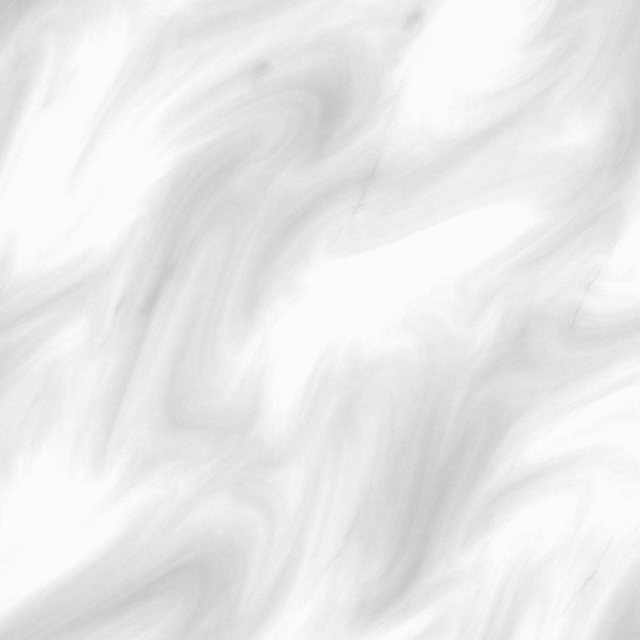
Write a WebGL 2 fragment shader that draws this texture.

```glsl
#version 300 es
precision highp float;

// Pale marble: soft grey clouds stretched along a rising diagonal, crossed by
// short brownish veins and smudges. Clouds are warped layered sines, veins are
// tapered strokes scattered one per cell, and a fine cellular grain covers all.

uniform vec2 u_resolution;
out vec4 fragColor;

vec2 hash2(vec2 cell) {
    vec3 p = fract(cell.xyx * vec3(0.1031, 0.1030, 0.0973));
    p += dot(p, p.yzx + 33.33);
    return fract((p.xx + p.yz) * p.zy);
}

mat2 rotation(float angle) {
    float c = cos(angle), s = sin(angle);
    return mat2(c, -s, s, c);
}

// Layered sines, each octave bent by the one before; roughly -1 to 1
float clouds(vec2 p) {
    float sum = 0.0, amplitude = 0.5;
    for (int i = 0; i < 7; i++) {
        p += 0.65 * sin(p.yx * 1.3 + vec2(1.7, 4.1) + float(i));
        sum += amplitude * sin(p.x) * sin(p.y);
        p = rotation(0.9) * p * 1.8 + 2.3;
        amplitude *= 0.53;
    }
    return sum;
}

// Distance to the nearest scattered point
float cellular(vec2 p) {
    vec2 cell = floor(p);
    float nearest = 2.0;
    for (int y = -1; y <= 1; y++)
        for (int x = -1; x <= 1; x++) {
            vec2 c = cell + vec2(x, y);
            nearest = min(nearest, length(c + hash2(c) - p));
        }
    return nearest;
}

// Tapered strokes along y: x holds the thin core, y the soft halo
vec2 veins(vec2 p) {
    p.x += 0.003 * sin(p.y * 47.0 + p.x * 30.0) + 0.0012 * sin(p.y * 160.0 + p.x * 90.0);
    vec2 size = vec2(0.15, 0.27);
    vec2 cell = floor(p / size);
    vec2 ink = vec2(0.0);
    for (int y = -1; y <= 1; y++)
        for (int x = -1; x <= 1; x++) {
            vec2 c = cell + vec2(x, y);
            vec2 shape = hash2(c + 17.0), look = hash2(c + 53.0);
            vec2 d = rotation(0.3 * (shape.x - 0.5)) * (p - (c + hash2(c)) * size);
            float halfLength = 0.025 + 0.09 * shape.y * shape.y;
            float along = d.y / halfLength;
            float taper = max(0.0, 1.0 - along * along);
            float width = mix(0.0016, 0.009, pow(look.x, 3.0)) * (0.5 + 0.7 * taper);
            float broken = 0.6 + 0.4 * sin(d.y * 95.0 + 6.3 * look.x);
            float strength = smoothstep(0.25, 0.9, look.y) * taper;
            float core = exp(-d.x * d.x / (width * width)) * broken;
            float halo = exp(-d.x * d.x / 0.0003);
            ink = max(ink, strength * vec2(core * mix(1.0, 0.45, look.x), halo));
        }
    return ink;
}

void main() {
    vec2 uv = gl_FragCoord.xy / u_resolution;

    // x runs across the diagonal, y along it
    vec2 slanted = rotation(-0.72) * uv;
    float cloud = clouds(slanted * vec2(13.0, 5.5) + vec2(3.1, 0.6));
    float light = 0.922 + 0.19 * cloud;

    // Faint mottling and grain
    light += 0.008 * clouds(slanted * vec2(150.0, 90.0));
    light += 0.022 * (cellular(uv * 190.0) - 0.45);
    light = clamp(light, 0.78, 0.985);

    // Greys lean blue in the middle tones only
    float offset = (light - 0.905) / 0.045;
    vec3 colour = vec3(light) + vec3(-0.007, 0.001, 0.007) * exp(-offset * offset);

    // Veins show most in the darker bands
    vec2 ink = veins(rotation(-0.6) * uv + vec2(2.37, 1.81));
    ink *= mix(1.0, 0.4, smoothstep(0.88, 0.97, light));
    colour -= 0.05 * ink.y * vec3(1.0, 1.0, 0.96);
    colour = mix(colour, vec3(0.69, 0.65, 0.645), 0.62 * ink.x);

    fragColor = vec4(colour, 1.0);
}
```
